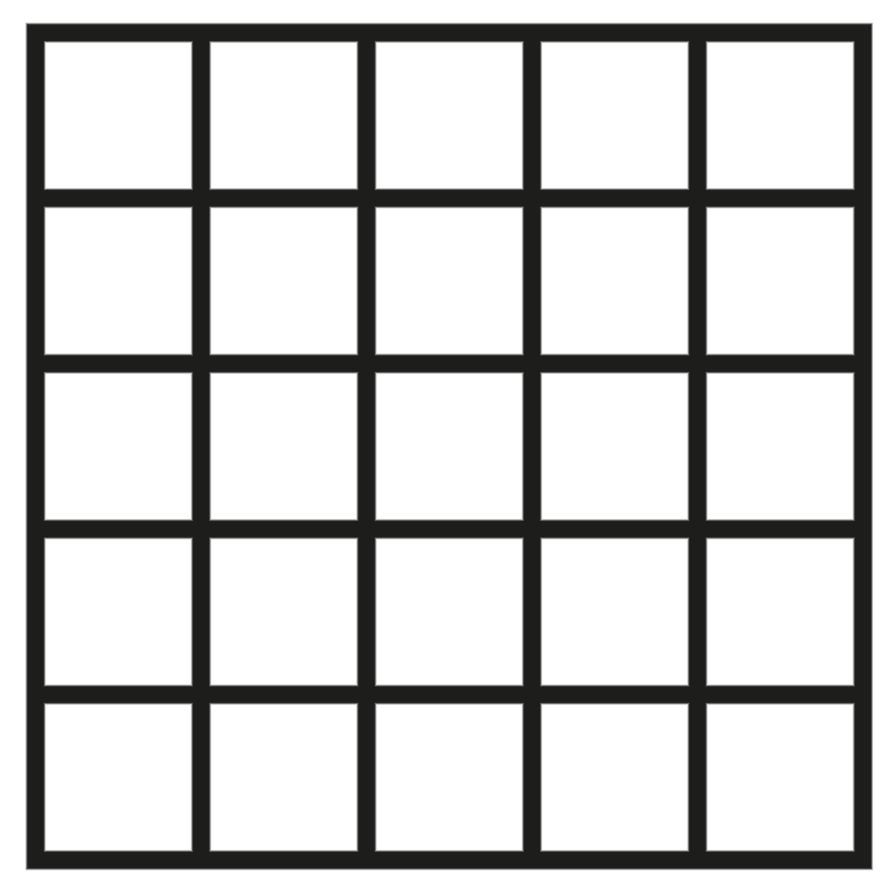
A Shadertoy shader for this pattern:

```glsl
// Five by five grid of white square cells ruled with thick near-black lines.

// Distance from p to the nearest of six evenly spaced rules on each axis
vec2 ruleDistance(vec2 p, float pitch, float halfWidth) {
    vec2 cell = p / pitch + 2.5;
    vec2 nearest = clamp(floor(cell + 0.5), 0.0, 5.0);
    return abs(cell - nearest) * pitch - halfWidth;
}

// Signed distance to a square centred on the origin
float squareDistance(vec2 p, float halfSize) {
    vec2 d = abs(p) - halfSize;
    return length(max(d, 0.0)) + min(max(d.x, d.y), 0.0);
}

void mainImage(out vec4 fragColor, in vec2 fragCoord) {
    // Canvas height is one unit; the grid sits slightly off centre
    vec2 p = (fragCoord - 0.5 * iResolution.xy) / iResolution.y - vec2(0.0014, -0.0005);
    float pitch = 0.1855;
    float halfWidth = 0.0103;

    // Rules on both axes, trimmed to the outer frame
    vec2 rules = ruleDistance(p, pitch, halfWidth);
    float frame = squareDistance(p, 2.5 * pitch + halfWidth);
    float grid = max(min(rules.x, rules.y), frame);

    // Soft ink edge, never narrower than a pixel
    float soft = max(0.0019, 0.75 / iResolution.y);
    float ink = 1.0 - smoothstep(-soft, soft, grid);

    vec3 paperColor = vec3(1.0);
    vec3 inkColor = vec3(0.112, 0.112, 0.108);
    fragColor = vec4(mix(paperColor, inkColor, ink), 1.0);
}
```
